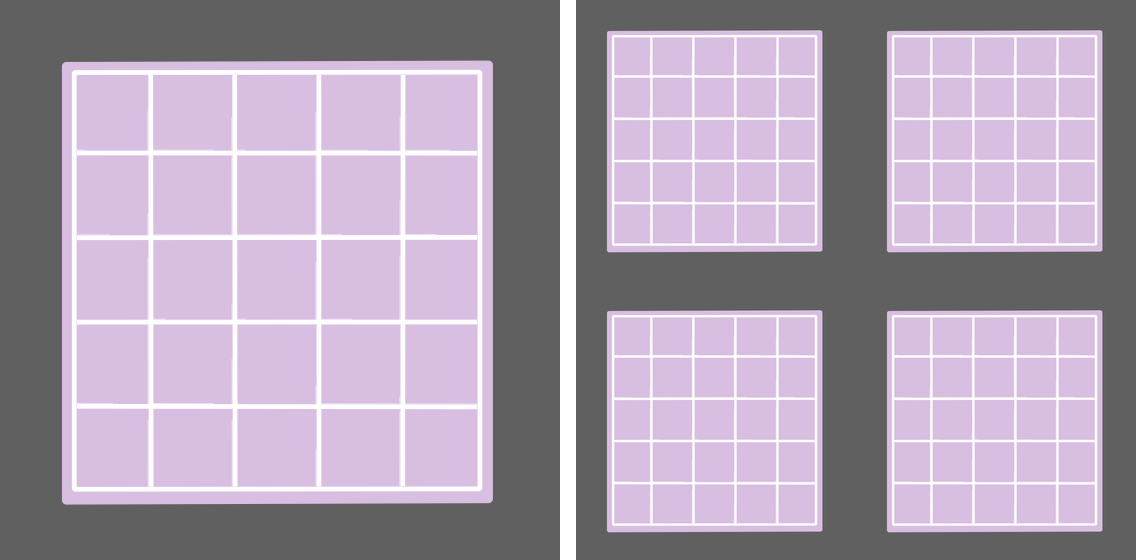
Left: one tile. Right: repeated 2 by 2.
Reproduce this pattern procedurally as a Shadertoy shader.

```glsl
// Lilac board with a white five by five grid, centred on a grey ground.

const vec3 GROUND = vec3(0.376, 0.376, 0.376);
const vec3 LILAC = vec3(0.847, 0.745, 0.882);
const vec3 PALE = vec3(0.93, 0.89, 0.95);
const vec3 WHITE = vec3(1.0, 0.995, 1.0);

const float CELLS = 5.0;
const float LINE_WIDTH = 0.0085;
const float SLIVER_WIDTH = 0.0018;

float hash(vec2 p) {
    vec3 q = fract(vec3(p.xyx) * 0.1031);
    q += dot(q, q.yzx + 33.33);
    return fract((q.x + q.y) * q.z);
}

// Antialiased coverage of a signed distance
float fill(float d, float pixel) {
    return clamp(0.5 - d / pixel, 0.0, 1.0);
}

float roundBox(vec2 p, vec2 halfSize, float radius) {
    vec2 q = abs(p) - halfSize + radius;
    return length(max(q, 0.0)) + min(max(q.x, q.y), 0.0) - radius;
}

// Tilts horizontal edges slightly
vec2 shear(vec2 p, float slope) {
    return vec2(p.x, p.y - slope * p.x);
}

// Dividers across p.x: x is line coverage, y is the faint sliver beside it
vec2 dividers(vec2 p, vec2 pitch, float side, float seed, float pixel) {
    vec2 cover = vec2(0.0);
    float cell = floor(p.y / pitch.y + 0.5 * CELLS);
    float along = fract(p.y / pitch.y + 0.5 * CELLS);
    for (float i = 1.0; i < CELLS; i++) {
        // Each line leans a little on its own
        float lean = (hash(vec2(i, seed)) - 0.5) * 0.004;
        float x = p.x - (i - 0.5 * CELLS) * pitch.x - lean * p.y;
        cover.x = max(cover.x, fill(abs(x) - 0.5 * LINE_WIDTH, pixel));

        // An uneven second stroke shows along part of each cell
        float reach = hash(vec2(i + seed, cell + 7.0)) * 1.3;
        float center = side * 0.5 * (LINE_WIDTH + SLIVER_WIDTH);
        float strip = abs(x - center) - 0.5 * SLIVER_WIDTH;
        float end = (along - reach) * pitch.y;
        cover.y = max(cover.y, fill(max(strip, end), pixel));
    }
    return cover;
}

void mainImage(out vec4 fragColor, in vec2 fragCoord) {
    vec2 uv = fragCoord / iResolution.xy;
    float pixel = 1.0 / min(iResolution.x, iResolution.y);

    // Board and frame
    vec2 boardPos = shear(uv - vec2(0.4954, 0.4954), 0.0033);
    vec2 framePos = shear(uv - vec2(0.4948, 0.4987), 0.001);
    vec2 frameHalf = vec2(0.3665, 0.3763);
    float board = fill(roundBox(boardPos, vec2(0.3848, 0.3952), 0.008), pixel);
    float outer = fill(roundBox(framePos, frameHalf, 0.0065), pixel);
    float inner = fill(roundBox(framePos, frameHalf - LINE_WIDTH, 0.001), pixel);

    // Dividers: slivers sit left of the verticals and above the horizontals
    vec2 gridPos = uv - vec2(0.4945, 0.5003);
    vec2 pitch = vec2(0.150, 0.1509);
    vec2 columns = dividers(gridPos, pitch, -1.0, 3.0, pixel);
    vec2 rows = dividers(gridPos.yx, pitch.yx, 1.0, 11.0, pixel);
    vec2 grid = max(columns, rows) * inner;

    // Layers from back to front
    vec3 color = mix(GROUND, LILAC, board);
    color = mix(color, PALE, grid.y);
    color = mix(color, WHITE, max(grid.x, outer * (1.0 - inner)));
    fragColor = vec4(color, 1.0);
}
```
